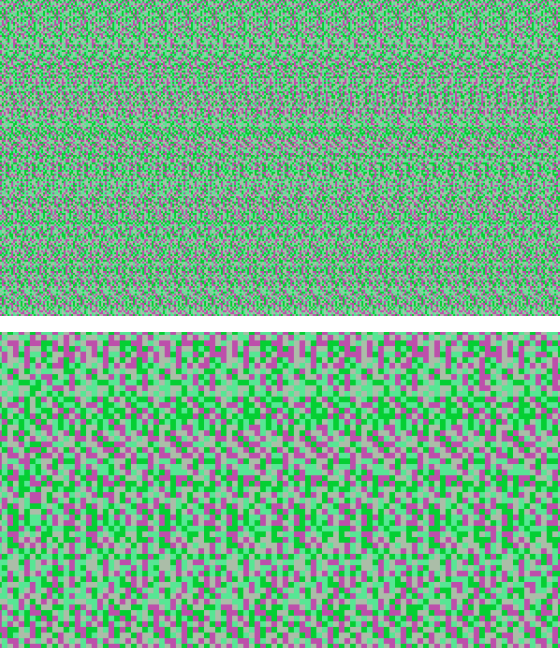
Top, the full canvas; bottom, a detail of the centre.
Write a Shadertoy shader that draws this pattern.

```glsl
#define ROWS 168.75
#define PERIOD 14.0
#define RELIEF 2.0
#define DOME_CENTER vec2(0.91, 0.53)
#define DOME_RADIUS 0.26
#define MAX_STEPS 40
#define REACH 3

float hash(vec2 p) {
    vec3 q = fract(vec3(p.xyx) * 0.1031);
    q += dot(q, q.yzx + 33.33);
    return fract((q.x + q.y) * q.z);
}

// Even choice among four flat colours
vec3 palette(float t) {
    if (t < 0.25) return vec3(0.02, 0.81, 0.20);
    if (t < 0.50) return vec3(0.34, 0.90, 0.58);
    if (t < 0.75) return vec3(0.67, 0.74, 0.66);
    return vec3(0.74, 0.31, 0.67);
}

// Neighbours in a pair differ, which evens out the rows
vec3 dotColor(vec2 cell) {
    vec2 pairCell = vec2(2.0 * floor(cell.x * 0.5), cell.y);
    float t = hash(pairCell + vec2(17.0, 41.0));
    if (cell.x > pairCell.x) {
        float turn = 1.0 + floor(3.0 * hash(cell + vec2(71.0, 29.0)));
        t = fract(t + 0.25 * turn);
    }
    return palette(t);
}

// Hidden dome height, in whole cells
float domeHeight(vec2 cell) {
    vec2 p = (cell + 0.5) / ROWS - DOME_CENTER;
    float d = length(p) / DOME_RADIUS;
    return floor(RELIEF * sqrt(max(1.0 - d * d, 0.0)) + 0.5);
}

// Walk left one repeat at a time; raised areas shorten the repeat
vec2 sourceCell(vec2 cell) {
    for (int i = 0; i < MAX_STEPS; i++) {
        if (cell.x < PERIOD) break;
        vec2 midpoint = cell - vec2(0.5 * PERIOD, 0.0);
        float height = domeHeight(midpoint);
        // A falling step uncovers a fresh dot
        if (domeHeight(midpoint - vec2(1.0, 0.0)) > height) break;
        cell.x -= PERIOD - height;
    }
    return cell;
}

void mainImage(out vec4 fragColor, in vec2 fragCoord) {
    // Pixel footprint in cell units
    float scale = ROWS / iResolution.y;
    vec2 low = (fragCoord - 0.5) * scale;
    vec2 high = low + scale;
    vec2 first = floor(low);

    // Weight each cell by the area it shares with the pixel
    vec4 sum = vec4(0.0);
    for (int i = 0; i < REACH * REACH; i++) {
        vec2 cell = first + vec2(i % REACH, i / REACH);
        vec2 overlap = max(min(high, cell + 1.0) - max(low, cell), 0.0);
        float area = overlap.x * overlap.y;
        if (area > 0.0) sum += area * vec4(dotColor(sourceCell(cell)), 1.0);
    }
    fragColor = vec4(sum.rgb / sum.a, 1.0);
}
```
